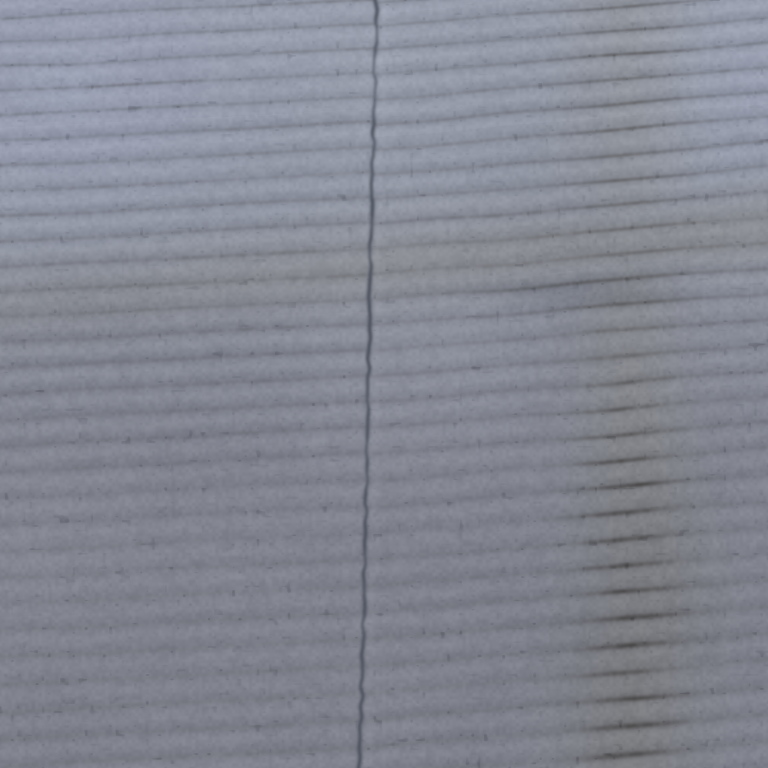
Reproduce this texture procedurally as a WebGL 1 fragment shader.

```glsl
precision highp float;
// Weathered ribbed sheet: about thirty slanted ridges in two panels that meet at
// a dark, ragged seam. Ridges come from fract() of a slightly stretched row
// coordinate; smooth noise adds the grain, broken grooves and brownish stains.
uniform vec2 u_resolution;

const vec3 TOP_COLOR = vec3(0.580, 0.602, 0.660);
const vec3 BOTTOM_COLOR = vec3(0.492, 0.502, 0.543);
const vec3 SEAM_COLOR = vec3(0.31, 0.33, 0.38);
const vec3 GROOVE_COLOR = vec3(0.27, 0.26, 0.26);
const vec3 STAIN_TINT = vec3(-0.018, -0.026, -0.064);
const vec3 SHEEN_TINT = vec3(0.016, 0.020, 0.036);

const float ROWS = 31.6;          // ridges per unit height at the top
const float ROW_STRETCH = 1.8;    // widens the ridges toward the bottom
const float LEFT_SLOPE = 0.050;
const float RIGHT_SLOPE = 0.082;
const float LEFT_PHASE = 0.75;
const float RIGHT_PHASE = 0.08;
const float RIDGE_CONTRAST = 0.024;
const float GROOVE_WIDTH = 0.075; // in rows
const float SEAM_TOP = 0.490;
const float SEAM_LEAN = 0.021;
const float SEAM_WIDTH = 0.0030;
const float GRAIN = 0.055;
const float TAU = 6.2831853;

float hash(vec2 p) {
  vec3 q = fract(vec3(p.xyx) * 0.1031);
  q += dot(q, q.yzx + 33.33);
  return fract((q.x + q.y) * q.z);
}

float noise(vec2 p) {
  vec2 cell = floor(p);
  vec2 f = fract(p);
  f = f * f * (3.0 - 2.0 * f);
  float low = mix(hash(cell), hash(cell + vec2(1.0, 0.0)), f.x);
  float high = mix(hash(cell + vec2(0.0, 1.0)), hash(cell + vec2(1.0)), f.x);
  return mix(low, high, f.y);
}

float fbm(vec2 p) {
  float sum = 0.0;
  float weight = 0.5;
  for (int i = 0; i < 4; i++) {
    sum += weight * noise(p);
    p = p * 2.03 + 17.1;
    weight *= 0.5;
  }
  return sum / 0.9375;
}

float bell(float d, float width) {
  return exp(-d * d / (width * width));
}

void main() {
  vec2 uv = gl_FragCoord.xy / u_resolution;
  float down = 1.0 - uv.y;
  vec2 p = vec2(uv.x, down);

  // Row coordinate, slanted differently on each side of the seam
  float seamX = SEAM_TOP - SEAM_LEAN * down;
  float side = step(seamX, uv.x);
  float slant = mix(LEFT_SLOPE * uv.x, RIGHT_SLOPE * (uv.x - seamX), side);
  float s = down + slant + 0.004 * (noise(p * vec2(9.0, 14.0) + 40.0 * side) - 0.5);
  float row = ROWS * s - ROW_STRETCH * s * s - mix(LEFT_PHASE, RIGHT_PHASE, side);
  float f = fract(row);
  float grooveDist = min(f, 1.0 - f);
  float grooveId = floor(row + 0.5);

  // Lighting across the whole sheet
  float cloud = fbm(p * 4.0 + 3.0) - 0.5;
  vec3 color = mix(TOP_COLOR, BOTTOM_COLOR, smoothstep(-0.05, 0.85, down));
  color += 0.045 * cloud;
  color += SHEEN_TINT * bell(length((p - vec2(0.08, 0.13)) * vec2(0.7, 1.0)), 0.17);
  color += SHEEN_TINT * 0.6 * bell(length(p - vec2(0.97, 0.13)), 0.14);

  // Stains: one upright band and one slanted band across the sheet
  float upright = bell(uv.x - 0.83 + 0.03 * (noise(vec2(down * 9.0, 2.0)) - 0.5), 0.075);
  float across = bell(down - 0.395 + 0.10 * uv.x, 0.050) * (0.55 + 0.45 * uv.x);
  float stain = max(upright * (0.65 + 0.3 * cloud), across * 0.85);
  color += STAIN_TINT * stain;
  float smudge = bell(length((p - vec2(0.76, 0.380)) * vec2(0.16, 1.0)), 0.017);
  color -= 0.055 * smudge;

  // Soft ridge shading, with uneven strength from row to row
  float rowTone = hash(vec2(grooveId, side * 31.0 + 5.0));
  float fade = mix(1.0, 0.62, smoothstep(0.2, 0.8, down));
  color += RIDGE_CONTRAST * fade * (0.7 + 0.6 * rowTone) * cos(TAU * (f - 0.42));

  // Thin broken grooves, sharper at the top and darkest in the lower stain
  float breaks = noise(vec2(uv.x * 95.0, grooveId * 7.3 + side * 50.0));
  float patchy = noise(vec2(uv.x * 6.0, grooveId * 3.7 + 9.0));
  float line = bell(grooveDist, GROOVE_WIDTH * (1.0 + 0.5 * down));
  float faint = fade * fade * (0.09 + 0.24 * breaks * patchy);
  float center = 0.815 + 0.025 * (rowTone - 0.5);
  float dirt = bell(uv.x - center, 0.050) * smoothstep(0.40, 0.62, down);
  dirt *= (0.45 + 0.25 * rowTone) * (0.8 + 0.4 * breaks);
  dirt += 0.22 * upright * (1.0 - smoothstep(0.35, 0.5, down)) + 0.3 * smudge;
  color = mix(color, GROOVE_COLOR, line * clamp(faint + dirt, 0.0, 0.85));

  // Fine grain with scattered dark pits
  float grain = 0.6 * noise(p * 230.0) + 0.4 * noise(p * 120.0 + 71.0) - 0.5;
  float pits = smoothstep(0.80, 0.98, noise(p * vec2(125.0, 165.0) + 19.0));
  color += GRAIN * grain - 0.040 * pits * (0.5 + bell(grooveDist, 0.25));

  // Ragged seam between the panels
  float ragged = noise(vec2(down * 75.0, 8.0)) - 0.5;
  float seamDist = uv.x - seamX - 0.004 * ragged;
  float worn = noise(vec2(down * 48.0, 23.0)) * 0.45 + noise(vec2(down * 11.0, 4.0)) * 0.25;
  float depth = 0.30 + worn + 0.14 * smoothstep(0.1, 0.3, down);
  float seam = bell(seamDist, SEAM_WIDTH * (0.85 + 0.5 * worn));
  color = mix(color, SEAM_COLOR, seam * clamp(depth, 0.0, 0.9));
  color += 0.014 * bell(seamDist - 0.010, 0.006);

  gl_FragColor = vec4(clamp(color, 0.0, 1.0), 1.0);
}
```
